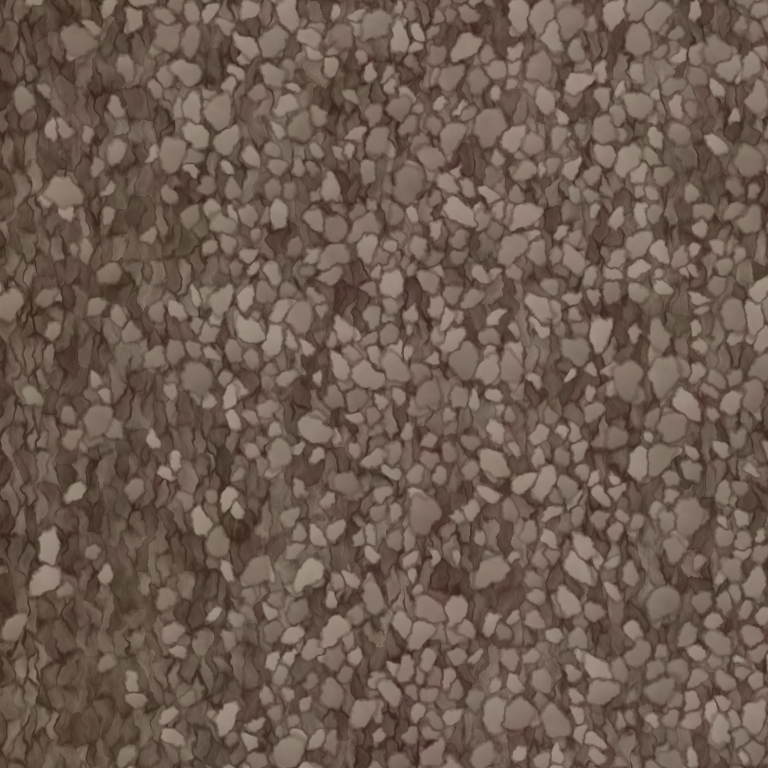
A WebGL 2 fragment shader for this texture:

```glsl
#version 300 es
precision highp float;
// Weathered gravel: pale rounded pebbles lie on dark, upright streaky grit.
// Cellular noise forms the grit, two jittered grids scatter the pebbles,
// and layered sines bend the outlines and vary the density and tint.

uniform vec2 u_resolution;
out vec4 fragColor;

const vec3 DARK_EARTH = vec3(0.225, 0.145, 0.115);
const vec3 PALE_STONE = vec3(0.605, 0.537, 0.495);

vec3 hash3(vec2 cell) {
    vec3 p = fract(cell.xyx * vec3(0.1031, 0.1030, 0.0973));
    p += dot(p, p.yxz + 33.33);
    return fract((p.xxy + p.yzz) * p.zyx);
}

// Smooth layered sines, roughly -1 to 1
float waves(vec2 p) {
    float sum = 0.0, amplitude = 0.5;
    for (int i = 0; i < 4; i++) {
        sum += amplitude * sin(p.x + 1.7 * sin(p.y)) * cos(p.y + 1.3 * sin(p.x * 0.7));
        p = mat2(1.5, 1.1, -1.1, 1.5) * p + 2.3;
        amplitude *= 0.6;
    }
    return sum;
}

vec2 bend(vec2 uv, float frequency, float amount) {
    return uv + amount * vec2(waves(uv * frequency), waves(uv.yx * frequency + 9.0));
}

// Share of ground covered by pebbles: sparse at the left, patchy elsewhere
float pebbleDensity(vec2 uv) {
    float slope = uv.x + 0.10 * uv.y + 0.14 * waves(uv * 7.0 + 4.0);
    float patches = 0.82 + 0.55 * waves(uv * 17.0 + 1.0);
    return smoothstep(0.06, 0.62, slope) * clamp(patches, 0.25, 1.0);
}

// Cellular noise: x = distance to the cell border, y = random tone
vec2 cellular(vec2 p) {
    vec2 base = floor(p);
    float nearest = 8.0, second = 8.0, tone = 0.0;
    for (int j = -1; j <= 1; j++)
    for (int i = -1; i <= 1; i++) {
        vec2 cell = base + vec2(i, j);
        vec3 rnd = hash3(cell);
        float d = length(cell + 0.05 + 0.9 * rnd.xy - p);
        if (d < nearest) {
            second = nearest;
            nearest = d;
            tone = rnd.z;
        } else {
            second = min(second, d);
        }
    }
    return vec2(second - nearest, tone);
}

// Signed distance to a lumpy, tilted oval
float pebbleShape(vec2 q, float radius, vec3 rnd) {
    float tilt = (rnd.x - 0.5) * 2.2;
    q = mat2(cos(tilt), sin(tilt), -sin(tilt), cos(tilt)) * q;
    q *= vec2(1.05 + 0.5 * rnd.y, 0.86);
    float angle = atan(q.y, q.x);
    float lumps = 0.08 * sin(3.0 * angle + 6.3 * rnd.z) + 0.04 * sin(5.0 * angle + 9.0 * rnd.y);
    return length(q) - radius * (1.0 + lumps);
}

// Lays one grid of pebbles over the tone below, with shadowed rims
float layPebbles(float below, vec2 uv, float scale, float chance, float seed) {
    vec2 p = uv * scale;
    vec2 base = floor(p);
    float nearest = 8.0, second = 8.0, tone = 0.0;
    for (int j = -1; j <= 1; j++)
    for (int i = -1; i <= 1; i++) {
        vec2 cell = base + vec2(i, j);
        vec3 place = hash3(cell + seed);
        vec3 form = hash3(cell + seed + 57.0);
        float odds = chance * (0.10 + 0.90 * pebbleDensity(cell / scale));
        if (place.z > odds) continue;
        vec2 q = p - cell - 0.15 - 0.7 * place.xy;
        float d = pebbleShape(q, mix(0.34, 0.56, form.z), form);
        if (d < nearest) {
            second = nearest;
            nearest = d;
            tone = 0.70 + 0.30 * form.y + 0.16 * dot(q, vec2(-0.6, 0.8));
        } else {
            second = min(second, d);
        }
    }
    float soft = 0.0038 * scale;
    float ground = below * mix(0.60, 1.0, smoothstep(0.0, 0.22, nearest));
    float body = smoothstep(soft, -soft, nearest);
    float seam = smoothstep(-0.02, 2.2 * soft, second - nearest);
    return mix(ground, tone * mix(0.50, 1.0, seam), body);
}

// Upright grains with broken, wavy cracks and soft streaks
float gritTone(vec2 uv, float density) {
    vec2 bent = bend(uv, 45.0, 0.011);
    vec2 grain = cellular(bent * vec2(60.0, 27.0));
    float depth = clamp(0.45 + 0.8 * waves(uv * vec2(85.0, 40.0) + 3.0), 0.0, 0.9);
    float crack = smoothstep(0.0, 0.38, grain.x);
    float streak = waves(bent * vec2(130.0, 45.0));
    float tone = 0.25 + 0.40 * grain.y + 0.06 * density + 0.18 * streak;
    return tone * mix(1.0 - depth, 1.0, crack);
}

void main() {
    vec2 uv = gl_FragCoord.xy / u_resolution.y;
    float density = pebbleDensity(uv);

    // Grit first, then small and large pebbles
    float tone = gritTone(uv, density);
    vec2 bent = bend(uv, 80.0, 0.005);
    tone = layPebbles(tone, bent, 38.0, 0.76, 11.0);
    tone = layPebbles(tone, bent, 26.0, 0.30 + 0.20 * uv.y, 83.0);
    tone += 0.04 * waves(uv * 95.0) + 0.08 * waves(uv * 24.0 + 5.0) + 0.08 * waves(uv * 9.0);

    // Slow shifts between olive, rust and faint violet
    vec3 color = mix(DARK_EARTH, PALE_STONE, clamp(tone, 0.0, 1.06));
    float olive = (1.0 - density) * (0.5 + 0.5 * waves(uv * 6.0));
    color += vec3(-0.006, 0.008, -0.016) * olive;
    color += vec3(0.014, -0.006, 0.004) * waves(uv * 32.0 + 7.0);
    fragColor = vec4(color, 1.0);
}
```
